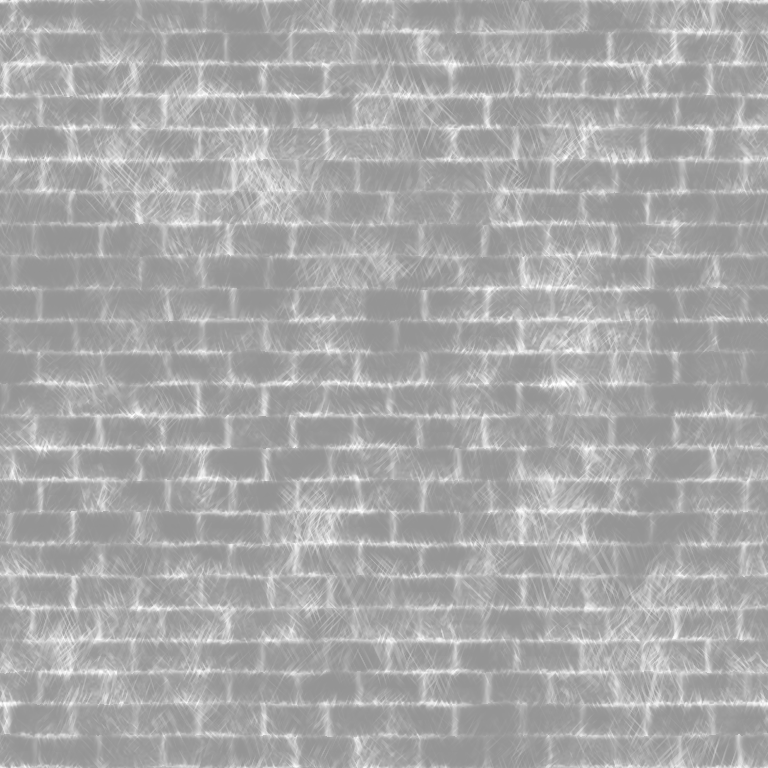
Reproduce this texture map procedurally as a Shadertoy shader.

```glsl
// Worn grey brickwork: 12 bricks across, 24 courses down, in running bond.
// Soft pale joints wander along the grid; dust clouds and crossed fibre
// scratches are laid over them. All noise wraps, so the sheet tiles.

const vec2  BRICKS       = vec2(12.0, 24.0);  // repeats across and down
const float EVEN_SHIFT   = 0.14;              // bond offset, in brick widths
const float ODD_SHIFT    = 0.59;
const float ROW_JITTER   = 0.10;
const float JOINT_JITTER = 0.07;
const float BED_WIDTH    = 0.07;              // in brick heights
const float HALO_WIDTH   = 0.22;
const float JOINT_WIDTH  = 0.055;             // in brick widths
const float BASE_GREY    = 0.578;
const float GREY_RANGE   = 0.45;
const float BED_GAIN     = 0.29;
const float JOINT_GAIN   = 0.23;
const float DUST_GAIN    = 0.16;
const float SCRATCH_GAIN = 0.13;

float hash(vec2 c) {
    return fract(sin(dot(c, vec2(127.1, 311.7))) * 43758.5453);
}

// Value noise that wraps after the given number of cells.
float tileNoise(vec2 uv, vec2 cells, float seed) {
    vec2 p = uv * cells;
    vec2 i = floor(p);
    vec2 f = p - i;
    f = f * f * (3.0 - 2.0 * f);
    vec2 a = mod(i, cells) + seed;
    vec2 b = mod(i + 1.0, cells) + seed;
    return mix(mix(hash(a), hash(vec2(b.x, a.y)), f.x),
               mix(hash(vec2(a.x, b.y)), hash(b), f.x), f.y);
}

float cloud(vec2 uv, float cells, float seed) {
    float sum = 0.0;
    float weight = 0.5;
    for (int i = 0; i < 4; i++) {
        sum += weight * tileNoise(uv, vec2(cells), seed + float(i) * 7.0);
        cells *= 2.0;
        weight *= 0.5;
    }
    return sum / 0.9375;
}

// Thin strokes in six slanted directions, each showing in its own patches.
// Whole-number directions keep the strokes seamless.
float fibres(vec2 uv, vec2 cells, float seed) {
    float sum = 0.0;
    for (int i = 0; i < 6; i++) {
        float side = i % 2 == 0 ? 1.0 : -1.0;
        vec2 dir = vec2(1.0, side * float(1 + i / 2));
        vec2 along = vec2(dot(uv, dir), dot(uv, vec2(-dir.y, dir.x)));
        float s = seed + float(i) * 13.0;
        float stroke = tileNoise(along, floor(cells / length(dir)), s);
        float patches = tileNoise(uv, vec2(34.0), s + 5.0);
        sum += smoothstep(0.5, 0.95, stroke) * smoothstep(0.4, 0.85, patches);
    }
    return sum;
}

void mainImage(out vec4 fragColor, in vec2 fragCoord) {
    vec2 uv = fragCoord / iResolution.xy;

    // Surface detail
    vec2 bend = vec2(tileNoise(uv, vec2(24.0), 3.0), tileNoise(uv, vec2(24.0), 9.0)) - 0.5;
    vec2 bentUv = uv + bend * 0.004;
    float fine = fibres(bentUv, vec2(70.0, 400.0), 21.0);
    float scratches = fibres(bentUv, vec2(26.0, 400.0), 83.0);
    float grain = tileNoise(uv, vec2(320.0), 31.0);
    float upright = tileNoise(bentUv, vec2(330.0, 70.0), 47.0);
    float dust = cloud(uv, 16.0, 61.0);
    float fade = mix(0.5, 1.5, smoothstep(0.25, 0.75, cloud(uv, 7.0, 15.0)));

    // Brick grid, counted from the top
    vec2 grid = vec2(uv.x, 1.0 - uv.y) * BRICKS;
    grid.y += (cloud(uv, 18.0, 39.0) - 0.5) * 0.15 + (grain - 0.5) * 0.07;
    float row = mod(floor(grid.y), BRICKS.y);
    float drop = fract(grid.y);
    grid.x -= mod(row, 2.0) < 0.5 ? EVEN_SHIFT : ODD_SHIFT;
    grid.x -= (hash(vec2(row, 5.0)) - 0.5) * ROW_JITTER;

    // Bed joints: a ragged line, with a wider dusting above than below
    float bedDist = min(drop, 1.0 - drop);
    float haloWidth = drop > 0.5 ? HALO_WIDTH : HALO_WIDTH * 0.55;
    float bedPower = mix(0.2, 1.3, smoothstep(0.25, 0.75, cloud(uv, 22.0, 71.0)));
    float bed = exp(-pow(bedDist / BED_WIDTH, 2.0)) * (0.3 + 0.6 * grain + 0.45 * fine);
    float halo = exp(-bedDist / haloWidth) * (0.06 + 0.35 * upright * dust + 0.45 * fine);

    // Upright joints: a streaked core with fibres fraying from both sides
    float jointIndex = floor(grid.x + 0.5);
    vec2 jointId = vec2(mod(jointIndex, BRICKS.x), row);
    float jointDist = grid.x - jointIndex - (hash(jointId + 17.0) - 0.5) * JOINT_JITTER;
    jointDist += (tileNoise(uv, vec2(60.0), 53.0) - 0.5) * 0.045;
    float jointPower = mix(0.4, 1.25, hash(jointId + 29.0))
                     * mix(0.5, 1.3, tileNoise(uv, vec2(48.0), 91.0));
    float joint = exp(-pow(jointDist / JOINT_WIDTH, 2.0)) * (0.2 + 0.9 * upright + 0.35 * fine);
    joint += exp(-abs(jointDist) / 0.1) * (0.05 + 0.3 * fine);

    // Brick faces: dustier toward the lower edge, uneven from brick to brick
    vec2 brickId = vec2(mod(floor(grid.x), BRICKS.x), row);
    float face = mix(0.3, 1.3, hash(brickId + 43.0)) * mix(0.35, 1.15, drop);
    float dusting = smoothstep(0.35, 0.75, dust) * face * (0.2 + 0.45 * grain + 0.9 * fine);
    float scratching = scratches * smoothstep(0.45, 0.75, cloud(uv, 12.0, 101.0));

    float wear = BED_GAIN * bedPower * (bed + halo) + JOINT_GAIN * jointPower * joint
               + DUST_GAIN * dusting + SCRATCH_GAIN * scratching;
    float grey = BASE_GREY + GREY_RANGE * (1.0 - exp(-wear * fade / GREY_RANGE));
    fragColor = vec4(vec3(grey), 1.0);
}
```
